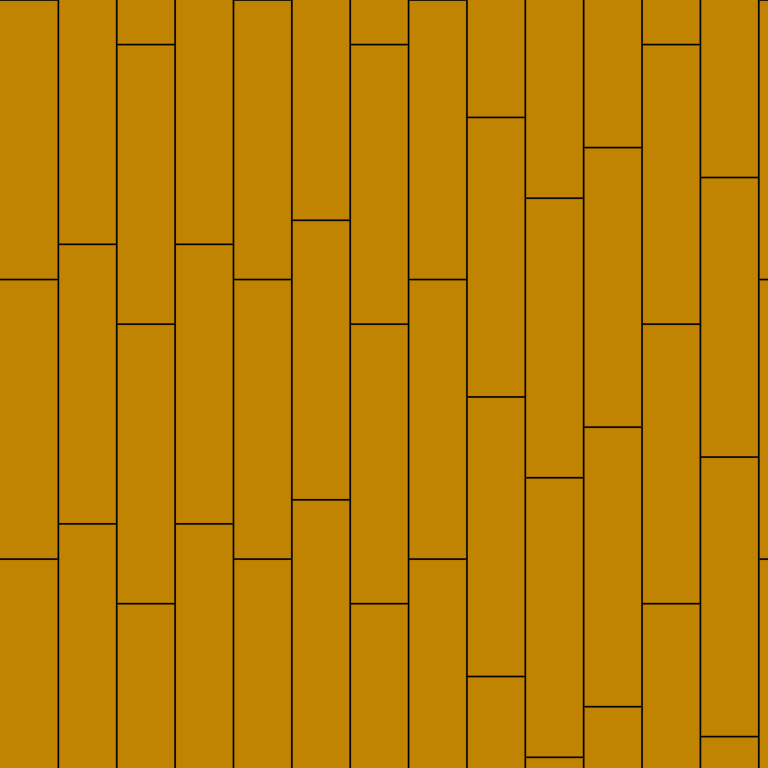
Give the GLSL for this pattern, as a Shadertoy shader.

```glsl
// Stagger of each plank column, as a fraction of plank length
const float STAGGER[14] = float[14](
    0.0, 0.874, 0.1595, 0.874, 0.0, 0.788, 0.1595,
    0.0, 0.420, 0.709, 0.528, 0.1595, 0.635, 0.0);

// Distance to the nearest multiple of period
float seamDistance(float x, float period) {
    return abs(x - period * round(x / period));
}

void mainImage(out vec4 fragColor, in vec2 fragCoord) {
    vec2 uv = fragCoord / iResolution.xy;
    float blur = 0.75 / min(iResolution.x, iResolution.y);
    vec2 plank = vec2(0.076, 0.364);

    // Each column slides down from the top edge by its own stagger
    int column = int(uv.x / plank.x) % 14;
    float down = 1.0 - uv.y - STAGGER[column] * plank.y;

    // Long seams between columns, none along the left border
    float side = uv.x < 0.5 * plank.x ? plank.x - uv.x : seamDistance(uv.x, plank.x);

    // Short seams between plank ends
    float d = min(side, seamDistance(down, plank.y));
    float seam = 1.0 - smoothstep(0.0011 - blur, 0.0011 + blur, d);

    vec3 wood = vec3(0.757, 0.518, 0.008);
    fragColor = vec4(mix(wood, vec3(0.0), seam), 1.0);
}
```
